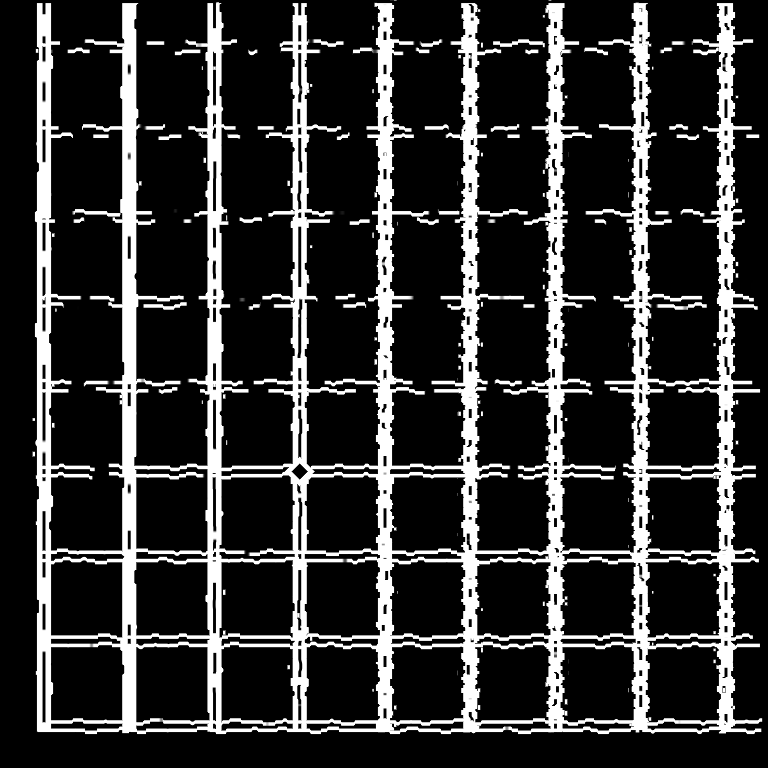
Reproduce this pattern procedurally as a Shadertoy shader.

```glsl
// A worn white lattice on black: nine thick uprights with dark broken seams,
// crossed by nine pairs of thin strands that fray towards the top.
// Layered sines break up the lines; hashed cells scatter specks beside them.

const vec3 INK = vec3(1.0);
const vec3 GROUND = vec3(0.0);
const vec2 ORIGIN = vec2(0.0573, 0.0545);   // first crossing
const vec2 PITCH = vec2(0.1110, 0.1105);    // spacing of columns and rows
const float LAST = 8.0;                     // index of last column and row
const float BAND_HALF = 0.0092;
const float SEAM_HALF = 0.0019;
const float STRAND_HALF = 0.0023;
const float STRAND_GAP = 0.0054;            // strand offset from row centre
const float GRAIN = 0.0026;                 // size of one ragged step

// Share of each upright that is split by its seam
const float SEAM_SHARE[9] = float[9](0.62, 0.18, 0.65, 0.85, 0.32, 0.30, 0.38, 0.48, 0.42);

float hash(vec2 p) {
    vec3 q = fract(p.xyx * 0.1031);
    q += dot(q, q.yzx + 33.33);
    return fract((q.x + q.y) * q.z);
}

// Irregular wave of three sines, roughly -1.5 to 1.5
float wave(float t, float seed) {
    float s = seed * 40.0;
    return 0.5 * (sin(t + s) + sin(1.73 * t + 2.3 * s) + sin(2.91 * t + 4.1 * s));
}

// Soft switch: 1 where the value exceeds the limit
float above(float value, float limit) {
    return smoothstep(limit - 0.08, limit + 0.08, value);
}

// Edge coverage of a signed distance
float fill(float d, float px) {
    return clamp(0.5 - d / px, 0.0, 1.0);
}

// Sideways steps of one grain in an otherwise straight edge
float raggedStep(float t, float seed, float limit) {
    float w = wave(t, seed);
    return GRAIN * (above(w, limit) - above(-w, limit));
}

// Upright band with ragged sides and a broken seam
float upright(vec2 p, float dx, float col, float rough, float px) {
    float side = dx < 0.0 ? 1.0 : 2.0;
    float edge = raggedStep(p.y * mix(45.0, 150.0, rough), hash(vec2(col, side)), mix(1.0, 0.5, rough));
    float band = fill(abs(dx) - BAND_HALF - edge, px);

    float seamWave = wave(p.y * mix(35.0, 110.0, rough), hash(vec2(col, 7.0)));
    float split = above(seamWave, (0.5 - SEAM_SHARE[int(col)]) * 2.0);
    float shift = rough * raggedStep(p.y * 40.0, hash(vec2(col, 9.0)), 0.7);
    float seam = split * fill(abs(dx - shift) - SEAM_HALF, px);

    float foot = 0.047 + 0.004 * (hash(vec2(col, side + 10.0)) - 0.5);
    float ends = fill(foot - p.y, px) * fill(p.y - 0.996, px);
    return band * (1.0 - seam) * ends;
}

// Thin strand, worn into dashes but kept near the uprights
float strand(vec2 p, float dy, float dx, float row, float side, float px) {
    float seed = hash(vec2(row + 20.0, side + 3.0));
    float wobble = raggedStep(p.x * 65.0, seed + 0.31, 0.65);
    float line = fill(abs(dy - side * STRAND_GAP - wobble) - STRAND_HALF, px);

    float age = smoothstep(1.5, 5.5, row + 1.2 * (0.5 - p.x));
    float limit = mix(-1.4, 0.12 - 0.18 * side, age);
    float hold = 0.65 * exp(-dx * dx / 0.0005);
    float dash = above(wave(p.x * 48.0, seed) + hold, limit);

    float ends = fill(0.049 - p.x, px) * fill(p.x - 0.978 - 0.015 * seed, px);
    return line * dash * ends;
}

// Sparse upright chips in cells close to an upright
float specks(vec2 p, float dx, float rough, float px) {
    vec2 size = vec2(0.0042, 0.0075);
    vec2 cell = floor(p / size);
    vec2 local = (fract(p / size) - 0.5) * size;
    float reach = fill(abs(dx) - 0.0165, px) * fill(0.045 - p.y, px);
    float present = step(mix(0.985, 0.95, rough), hash(cell + 5.0));
    vec2 box = abs(local) - vec2(0.0016, mix(0.0014, 0.0034, hash(cell + 71.0)));
    return present * reach * fill(max(box.x, box.y), px);
}

void mainImage(out vec4 fragColor, in vec2 fragCoord) {
    vec2 p = fragCoord / iResolution.xy;
    float px = 1.0 / min(iResolution.x, iResolution.y);

    // Nearest crossing and offset from it
    vec2 id = clamp(round((p - ORIGIN) / PITCH), 0.0, LAST);
    vec2 d = p - ORIGIN - id * PITCH;
    float rough = smoothstep(1.0, 5.0, id.x);

    // Uprights, paired strands and chips
    float ink = upright(p, d.x, id.x, rough, px);
    for (float side = -1.0; side < 2.0; side += 2.0) {
        ink = max(ink, strand(p, d.y, d.x, id.y, side, px));
    }
    ink = max(ink, specks(p, d.x, rough, px));

    // One crossing swells into a hollow knot
    vec2 fromKnot = abs(p - ORIGIN - vec2(3.0) * PITCH);
    float diamond = fromKnot.x + fromKnot.y;
    ink = max(ink, fill(diamond - 0.0195, px));
    ink *= 1.0 - fill(diamond - 0.0105, px);

    fragColor = vec4(mix(GROUND, INK, ink), 1.0);
}
```
